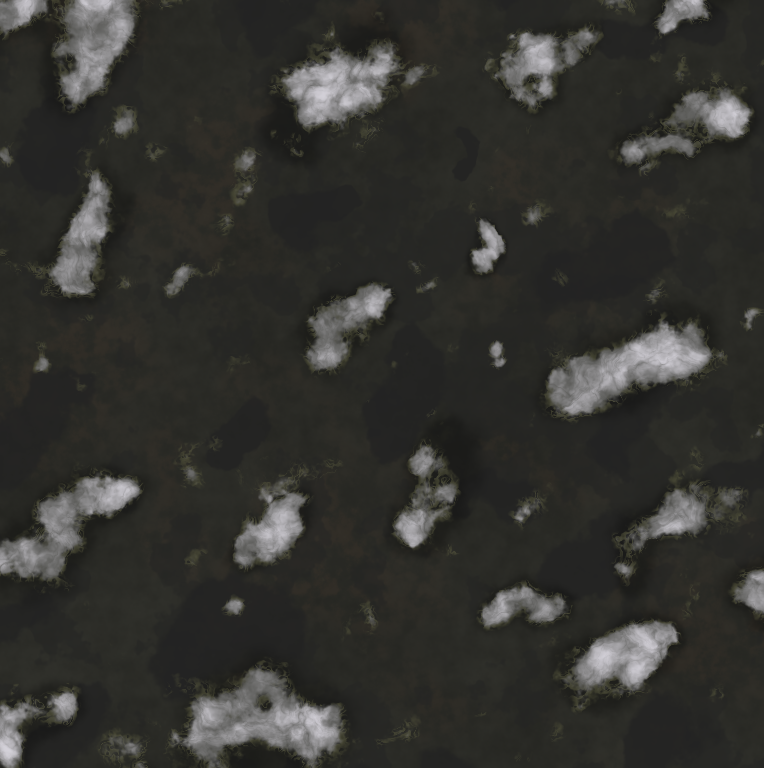
Give the GLSL for this texture, as a Shadertoy shader.

```glsl
// Scattered cumulus seen from above, over dark and faintly mottled land.
// Jittered clusters of soft puffs set the cloud mass, fractal noise frays it,
// and the same mass sampled at an offset casts the shadows.

float hash(vec2 p)
{
    vec3 q = fract(p.xyx * 0.1031);
    q += dot(q, q.yzx + 33.33);
    return fract((q.x + q.y) * q.z);
}

float noise(vec2 p)
{
    vec2 cell = floor(p), f = fract(p);
    f = f * f * f * (f * (f * 6.0 - 15.0) + 10.0);
    return mix(mix(hash(cell), hash(cell + vec2(1, 0)), f.x),
               mix(hash(cell + vec2(0, 1)), hash(cell + vec2(1, 1)), f.x), f.y);
}

const mat2 TURN = mat2(0.8, 0.6, -0.6, 0.8);

float fbm(vec2 p)
{
    float sum = 0.0, amp = 0.5;
    for (int i = 0; i < 5; i++) {
        sum += amp * noise(p);
        p = TURN * p * 2.03 + 17.3;
        amp *= 0.55;
    }
    return sum / 1.055;
}

// Rounded lobes separated by dark creases
float billow(vec2 p)
{
    float sum = 0.0, amp = 0.5;
    for (int i = 0; i < 4; i++) {
        sum += amp * abs(2.0 * noise(p) - 1.0);
        p = TURN * p * 2.1 + 9.1;
        amp *= 0.6;
    }
    return sum;
}

// Soft cloud mass, 0 to 1: each grid cell holds a slanted cluster of puffs
float cloudMass(vec2 p)
{
    const float CELL = 0.25;
    vec2 home = floor(p / CELL);
    float sum = 0.0;
    for (int y = -1; y <= 1; y++)
    for (int x = -1; x <= 1; x++) {
        vec2 id = home + vec2(x, y) + 50.0;
        float size = mix(0.3, 1.3, hash(id + 7.7));
        float angle = 0.75 + 0.9 * (hash(id + 3.1) - 0.5);
        vec2 along = vec2(cos(angle), sin(angle));
        vec2 jitter = vec2(hash(id + 11.3), hash(id + 23.9));
        vec2 center = (id - 50.0 + 0.1 + 0.8 * jitter) * CELL;
        for (int k = 0; k < 5; k++) {
            vec2 seed = id * 5.3 + float(k) * 13.7;
            float t = (float(k) - 2.0) * 0.036 + 0.03 * (hash(seed) - 0.5);
            float side = 0.07 * (hash(seed + 4.2) - 0.5);
            vec2 q = p - center - size * (along * t + vec2(-along.y, along.x) * side);
            float r = size * mix(0.026, 0.047, hash(seed + 8.6));
            sum += exp(-dot(q, q) / (r * r));
        }
    }
    return 1.0 - exp(-sum);
}

void mainImage(out vec4 fragColor, in vec2 fragCoord)
{
    vec2 uv = fragCoord / iResolution.y;
    vec2 warp = vec2(fbm(uv * 14.0), fbm(uv * 14.0 + 40.0)) - 0.5;
    float fray = fbm(uv * 19.0 + 5.0) - 0.5;

    // Cloud height: large clusters plus sparse small scraps
    vec2 p = uv + 0.05 * warp;
    float mass = cloudMass(p);
    float scraps = cloudMass(p * 2.6 + 3.0);
    float height = max(mass, 0.47 * scraps) - 0.52 + 1.15 * fray;

    // Land: broad patches, faint brown areas and fine grain
    float patches = fbm(uv * 6.0 + 70.0);
    float grain = fbm(uv * 60.0 + 30.0);
    vec3 color = vec3(0.170, 0.171, 0.152);
    color *= 0.93 + 0.22 * (patches - 0.5) + 0.2 * (grain - 0.3);
    float brown = smoothstep(0.55, 0.75, fbm(uv * 4.0 + 21.0));
    color += brown * vec3(0.022, 0.006, 0.0) * smoothstep(0.35, 0.65, grain);
    float scrub = smoothstep(0.56, 0.62, fbm(uv * 13.0 + 90.0));
    color = mix(color, vec3(0.142, 0.143, 0.138), 0.6 * scrub);

    // Shadows fall above and slightly left of their clouds
    float shade = cloudMass(uv + vec2(0.04, -0.13) + 0.06 * warp) + 0.5 * fray;
    color = mix(color, vec3(0.135, 0.135, 0.134), 0.8 * smoothstep(0.38, 0.56, shade));
    color *= 1.0 - 0.28 * smoothstep(0.05, 0.5, mass);

    // Thin olive wisps around the edges
    float strands = 1.0 - abs(2.0 * noise(uv * 85.0 + 20.0 * warp) - 1.0);
    float wisp = smoothstep(-0.17, 0.02, height) * smoothstep(0.3, 0.95, strands);
    color = mix(color, vec3(0.33, 0.33, 0.23), 0.65 * wisp);

    // Billowing cloud tops, grey at the rim and pale in the core
    float lobes = billow(uv * 24.0 + 2.0 * warp);
    float light = smoothstep(-0.1, 0.85, height + 0.6 * (lobes - 0.38));
    vec3 cloud = mix(vec3(0.36, 0.36, 0.35), vec3(0.83, 0.82, 0.85), light);
    color = mix(color, cloud, smoothstep(-0.03, 0.17, height));

    fragColor = vec4(color, 1.0);
}
```
